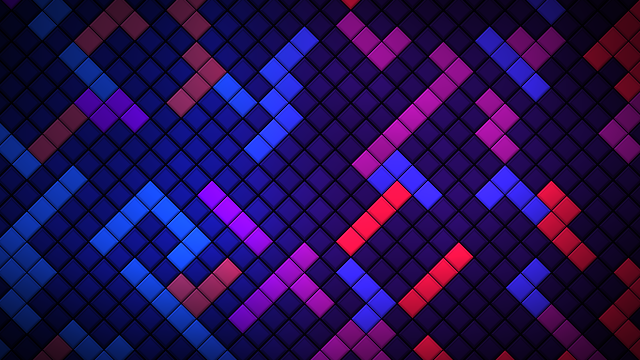
Write a Shadertoy shader that draws this pattern.

```glsl
// Diagonal wall of bevelled square tiles with scattered four-tile pieces glowing on it.
// The grid is turned by 45 degrees about the canvas centre; hashed blocks each grow
// a short stepped piece, and a cool-to-warm light with a vignette tints everything.

const float TILE_SIDE   = 0.0606;  // in canvas heights
const float DARK_HALF   = 0.455;   // half width of a tile face, in cells
const float BRIGHT_HALF = 0.476;
const float CORNER      = 0.025;
const float BEVEL       = 0.060;   // width of the sloped edge of a face
const float SEAM_WIDTH  = 0.016;   // dark line where the bevel meets the face
const float BLOCK       = 5.0;     // cells per block that may hold one piece
const int   LAYERS      = 3;
const int   PIECE_TILES = 4;
const float PIECE_FILL  = 0.72;    // share of blocks with a piece, per layer
const float TURN_CHANCE = 0.42;
const float TILE_WEAR   = 0.16;
const float EDGE_LIGHT  = 0.22;
const float BASE_FALLOFF = 1.25;   // dark tiles fade faster than bright ones

// Each pair runs from the cool left side to the warm right side.
const vec3 GROOVE      = vec3(0.012, 0.004, 0.035);
const vec3 BASE_COOL   = vec3(0.070, 0.085, 0.620);
const vec3 BASE_WARM   = vec3(0.165, 0.042, 0.410);
const vec3 BLUE_COOL   = vec3(0.100, 0.330, 1.080);
const vec3 BLUE_WARM   = vec3(0.260, 0.180, 1.120);
const vec3 VIOLET_COOL = vec3(0.480, 0.020, 1.080);
const vec3 VIOLET_WARM = vec3(0.720, 0.080, 0.700);
const vec3 RED_COOL    = vec3(0.620, 0.190, 0.440);
const vec3 RED_WARM    = vec3(1.100, 0.085, 0.320);

float hash(vec2 p) {
    vec3 q = fract(p.xyx * 0.1031);
    q += dot(q, q.yzx + 33.33);
    return fract((q.x + q.y) * q.z);
}

float gradientDot(vec2 corner, vec2 offset) {
    float angle = 6.2832 * hash(corner);
    return dot(vec2(cos(angle), sin(angle)), offset);
}

float gradientNoise(vec2 p) {
    vec2 i = floor(p), f = fract(p);
    vec2 w = f * f * f * (f * (f * 6.0 - 15.0) + 10.0);
    vec2 e = vec2(1.0, 0.0);
    return mix(mix(gradientDot(i, f), gradientDot(i + e, f - e), w.x),
               mix(gradientDot(i + e.yx, f - e.yx), gradientDot(i + 1.0, f - 1.0), w.x), w.y);
}

float roundedBox(vec2 p, float halfSize, float radius) {
    vec2 d = abs(p) - halfSize + radius;
    return length(max(d, 0.0)) + min(max(d.x, d.y), 0.0) - radius;
}

// Walks a stepped piece through the block; returns its tint value, or -1 off the piece.
float pieceTint(vec2 cell, float layer) {
    vec2 shifted = cell + layer * vec2(2.0, 3.0);
    vec2 block = floor((shifted + 0.5) / BLOCK);
    vec2 local = shifted - block * BLOCK;
    vec2 key = block + 37.0 * layer + 11.0;
    if (hash(key) > PIECE_FILL) return -1.0;

    if (hash(key + 5.3) < 0.5) local.x = BLOCK - 1.0 - local.x;
    vec2 head = floor(2.0 * vec2(hash(key + 7.1), hash(key + 9.7)));
    vec2 dir = hash(key + 13.9) < 0.5 ? vec2(1.0, 0.0) : vec2(0.0, 1.0);
    for (int i = 0; i < PIECE_TILES; i++) {
        if (distance(local, head) < 0.5) return hash(key + 17.3);
        if (hash(key + vec2(float(i) * 3.7, 21.1)) < TURN_CHANCE) dir = dir.yx;
        head += dir;
    }
    return -1.0;
}

vec3 pieceColor(float tint, float warmth) {
    if (tint < 0.45) return mix(BLUE_COOL, BLUE_WARM, warmth);
    if (tint < 0.70) return mix(VIOLET_COOL, VIOLET_WARM, warmth);
    return mix(RED_COOL, RED_WARM, warmth);
}

void mainImage(out vec4 fragColor, in vec2 fragCoord) {
    vec2 p = (fragCoord - 0.5 * iResolution.xy) / iResolution.y;

    // Turned grid: x runs up-right, y runs up-left.
    vec2 grid = vec2(p.x + p.y, p.y - p.x) * 0.70711 / TILE_SIDE;
    vec2 cell = floor(grid + 0.5);
    vec2 q = grid - cell;
    float aa = 0.6 / (iResolution.y * TILE_SIDE);

    // Light over the whole wall
    float warmth = smoothstep(-0.40, 0.12, p.x);
    float light = mix(1.0, EDGE_LIGHT, smoothstep(0.18, 0.76, length(p * vec2(0.62, 1.0))));
    light *= 1.0 + 0.3 * gradientNoise(p * 2.6 + 4.0);

    // Tile colour: the first layer with a piece here wins
    float tint = -1.0;
    for (int i = 0; i < LAYERS && tint < 0.0; i++) tint = pieceTint(cell, float(i));
    bool bright = tint >= 0.0;
    vec3 color = bright ? pieceColor(tint, warmth) * light
                        : mix(BASE_COOL, BASE_WARM, warmth) * pow(light, BASE_FALLOFF);
    color *= 1.0 + TILE_WEAR * (hash(cell + 71.0) - 0.5);

    // Bevel lit from the upper left, with a dark seam around the flat face
    float d = roundedBox(q, bright ? BRIGHT_HALF : DARK_HALF, CORNER);
    vec2 side = abs(q.x) > abs(q.y) ? vec2(sign(q.x), 0.0) : vec2(0.0, sign(q.y));
    float facing = dot(side, vec2(0.35, 0.94));
    float bevel = smoothstep(-aa, aa, d + BEVEL);
    float seam = 1.0 - smoothstep(SEAM_WIDTH, SEAM_WIDTH + 2.0 * aa, abs(d + BEVEL));
    color *= 1.0 + 0.10 * (q.x + q.y);
    color *= 1.0 + bevel * (0.08 + 0.30 * facing);
    color *= 1.0 - (bright ? 0.14 : 0.32) * seam;
    color += bevel * max(facing, 0.0) * light * vec3(0.04, 0.03, 0.07);

    float face = 1.0 - smoothstep(-aa, aa, d);
    fragColor = vec4(clamp(mix(GROOVE * light, color, face), 0.0, 1.0), 1.0);
}
```
